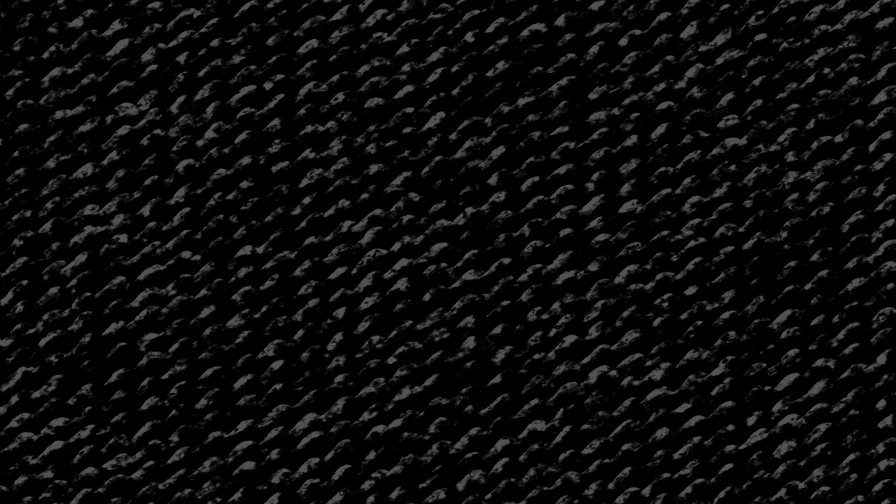
Write a WebGL 1 fragment shader that draws this texture.

```glsl
precision highp float;
// Dark hide of small overlapping scales in slanted rows, grazed by dim grey light.

uniform vec2 u_resolution;

float hash(vec2 p) {
  vec3 q = fract(vec3(p.xyx) * 0.1031);
  q += dot(q, q.yzx + 33.33);
  return fract((q.x + q.y) * q.z);
}

float noise(vec2 p) {
  vec2 i = floor(p), f = fract(p);
  f = f * f * (3.0 - 2.0 * f);
  return mix(mix(hash(i), hash(i + vec2(1.0, 0.0)), f.x),
             mix(hash(i + vec2(0.0, 1.0)), hash(i + vec2(1.0, 1.0)), f.x), f.y);
}

float fbm(vec2 p) {
  float sum = 0.0, amp = 0.5;
  for (int i = 0; i < 3; i++) {
    sum += amp * noise(p);
    p = mat2(1.6, 1.2, -1.2, 1.6) * p + 17.3;
    amp *= 0.55;
  }
  return sum / 0.93;
}

// Lit part of one scale: crisp arched top, ragged worn belly, thin tail at left.
float scaleLight(vec2 p, float grain, float wear) {
  float spine = 0.12 * sin(4.6 * p.x);
  float arch = 1.0 - 2.6 * p.x * p.x;
  float head = mix(0.6, 1.0, smoothstep(-0.4, 0.15, p.x));
  float top = spine + 0.31 * arch * head - p.y + 0.14 * (grain - 0.5);
  float belly = p.y - spine + 0.27 * arch * head + 1.1 * (grain - 0.5) - wear;
  return smoothstep(0.0, 0.10, top) * smoothstep(0.0, 0.40, belly);
}

void main() {
  vec2 p = gl_FragCoord.xy / u_resolution.y;

  // Gentle drift of the rows
  vec2 bent = p + 0.014 * (vec2(noise(p * 5.0), noise(p * 5.0 + 41.0)) - 0.5);
  bent += 0.005 * (vec2(noise(p * 22.0 + 7.0), noise(p * 22.0 + 63.0)) - 0.5);

  // Slanted lattice: about 28 scales across, 23 down
  vec2 grid = vec2(bent.x / 0.0635, (bent.y - 0.45 * bent.x) / 0.0435) + 60.0;
  vec2 cell = floor(grid);

  // Fine grain, stretched along the rows, and faint patches of wear
  vec2 along = mat2(0.91, -0.41, 0.41, 0.91) * p;
  float grain = fbm(along * vec2(52.0, 84.0) + 90.0);
  float patches = 0.10 * (noise(p * 4.5 + 23.0) - 0.5);

  float light = 0.0;
  for (int j = -1; j <= 1; j++) {
    for (int i = -1; i <= 1; i++) {
      vec2 id = cell + vec2(float(i), float(j));
      vec2 jitter = vec2(hash(id), hash(id + 131.0)) - 0.5;
      vec2 local = grid - id - 0.5 - vec2(0.12, 0.14) * jitter;
      float wear = 0.0 + patches + 0.12 * (hash(id + 57.0) - 0.5);
      light = max(light, scaleLight(local, grain, wear));
    }
  }

  // Pits and streaks on the lit skin
  float pits = fbm(along * vec2(80.0, 120.0) + 210.0);
  light *= smoothstep(0.20, 0.56, pits) * (0.70 + 0.6 * grain);

  gl_FragColor = vec4(vec3(min(0.31 * light, 0.32)), 1.0);
}
```
